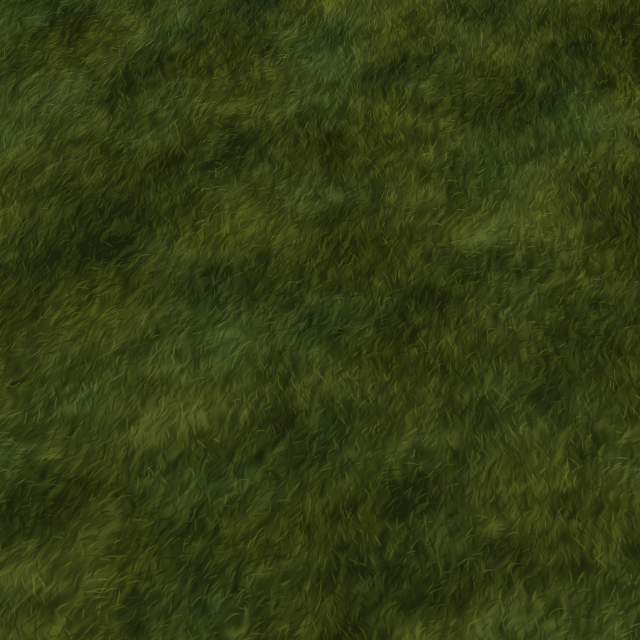
This texture is drawn by a WebGL 2 fragment shader. Its source:

```glsl
#version 300 es
precision highp float;
// Dark, windswept meadow grass: soft curved blades over mottled ground, receding upward.

uniform vec2 u_resolution;
out vec4 fragColor;

const vec3 SHADOW = vec3(0.112, 0.133, 0.038);
const vec3 MIDTONE = vec3(0.205, 0.238, 0.076);
const vec3 LIGHT = vec3(0.318, 0.352, 0.134);
const vec3 COOL_TINT = vec3(0.91, 1.00, 1.16);
const vec3 WARM_TINT = vec3(1.03, 1.01, 0.84);

const float PERSPECTIVE = 0.42;   // shrink of the blades toward the top
const float CELLS = 26.0;         // blade cells across the lower edge
const int LAYERS = 15;
const float HALF_WIDTH = 0.085;   // in cells
const float LEAN = 0.36;          // radians right of vertical
const float BLADE_OPACITY = 0.68;
const float BLADE_DARK = -0.32;   // tone range of the blades around the ground
const float BLADE_LIGHT = 0.68;
const float STREAK_CONTRAST = 0.95;
const float CLUMP_CONTRAST = 0.30;
const float PATCH_CONTRAST = 0.92;

float hash(vec2 p) {
  vec3 k = fract(vec3(p.xyx) * 0.1031);
  k += dot(k, k.yzx + 33.33);
  return fract((k.x + k.y) * k.z);
}

vec4 hash4(vec2 p) {
  return vec4(hash(p), hash(p + 41.7), hash(p + 83.1), hash(p + 127.9));
}

float noise(vec2 p) {
  vec2 cell = floor(p), f = fract(p);
  f = f * f * (3.0 - 2.0 * f);
  float low = mix(hash(cell), hash(cell + vec2(1, 0)), f.x);
  float high = mix(hash(cell + vec2(0, 1)), hash(cell + vec2(1, 1)), f.x);
  return mix(low, high, f.y);
}

float fbm(vec2 p) {
  float sum = 0.0, amplitude = 0.5;
  for (int i = 0; i < 4; i++) {
    sum += amplitude * noise(p);
    p = mat2(1.6, 1.2, -1.2, 1.6) * p + 17.3;
    amplitude *= 0.5;
  }
  return sum / 0.9375;
}

// Fine strands filling the gaps between the blades
float strands(vec2 q) {
  float warp = 1.2 * noise(q * 0.55) + 0.45 * noise(q * 1.6 + 9.0);
  float across = q.x - 0.40 * q.y + warp;
  float coarse = noise(vec2(across * 3.2, q.y * 1.2) + 50.0);
  float fine = noise(vec2(across * 6.5, q.y * 2.2) + 90.0);
  return mix(coarse, fine, 0.45) - 0.5;
}

// Coverage in x, position from root to tip in y
vec2 blade(vec2 d, float angle, float len, float bend) {
  vec2 axis = vec2(sin(angle), cos(angle));
  float t = dot(d, axis) / len;
  float side = dot(d, vec2(axis.y, -axis.x)) - bend * t * t;
  float width = HALF_WIDTH * (1.15 - 0.55 * t);
  float ends = smoothstep(0.0, 0.35, t) * (1.0 - smoothstep(0.7, 1.0, t));
  float body = 1.0 - smoothstep(0.0, 1.0, abs(side) / max(width, 0.001));
  return vec2(body * ends, t);
}

float addBlades(vec2 q, float tone, float ground) {
  float lean = LEAN + 1.4 * (noise(q * 0.3 + 31.0) - 0.5);
  for (int layer = 0; layer < LAYERS; layer++) {
    vec2 shift = vec2(0.37, 0.61) * float(layer);
    vec2 home = floor(q + shift);
    for (int y = 1; y >= -1; y--) {
      for (int x = -1; x <= 1; x++) {
        vec2 cell = home + vec2(x, y);
        vec4 h = hash4(cell + 200.0 + 57.0 * float(layer));
        vec2 d = q + shift - cell - h.xy;
        float shade = fract(h.x * 13.7 + h.w * 7.3);
        vec2 b = blade(d, lean + 1.3 * (h.z - 0.5), mix(0.5, 0.9, h.w),
                       mix(-0.24, 0.42, fract(h.z * 9.1 + h.y)));
        float bladeTone = ground + mix(BLADE_DARK, BLADE_LIGHT, shade * shade)
                        + 0.25 * (b.y - 0.5);
        tone = mix(tone, bladeTone, b.x * BLADE_OPACITY);
      }
    }
  }
  return tone;
}

void main() {
  vec2 uv = gl_FragCoord.xy / u_resolution.y;

  // Ground coordinates with blades shrinking toward the top
  float depth = 1.0 - PERSPECTIVE * uv.y;
  vec2 ground = vec2((uv.x - 0.5) / depth, -log(depth) / PERSPECTIVE) + 2.0;
  vec2 q = ground * CELLS;

  // Broad mottling, stretched sideways and rising to the right, with small clumps
  vec2 slope = vec2(ground.x, ground.y - 0.22 * ground.x);
  float patches = fbm(slope * vec2(4.5, 8.0) + 3.0) - 0.5;
  float clumps = noise(q * vec2(0.7, 0.9) + 70.0) - 0.5;
  float base = 0.48 + PATCH_CONTRAST * patches + CLUMP_CONTRAST * clumps;
  float tone = base + STREAK_CONTRAST * strands(q);
  tone = clamp(addBlades(q, tone, base), 0.0, 1.15);

  // Tone ramp, then cool and warm patches
  vec3 color = mix(SHADOW, MIDTONE, min(tone * 2.0, 1.0));
  color = mix(color, LIGHT, max(tone * 2.0 - 1.0, 0.0));
  float hue = fbm(slope * vec2(5.0, 8.0) + 60.0);
  color *= mix(vec3(1.0), COOL_TINT, smoothstep(0.50, 0.78, hue));
  color *= mix(vec3(1.0), WARM_TINT, 1.0 - smoothstep(0.25, 0.52, hue));
  fragColor = vec4(color, 1.0);
}
```
